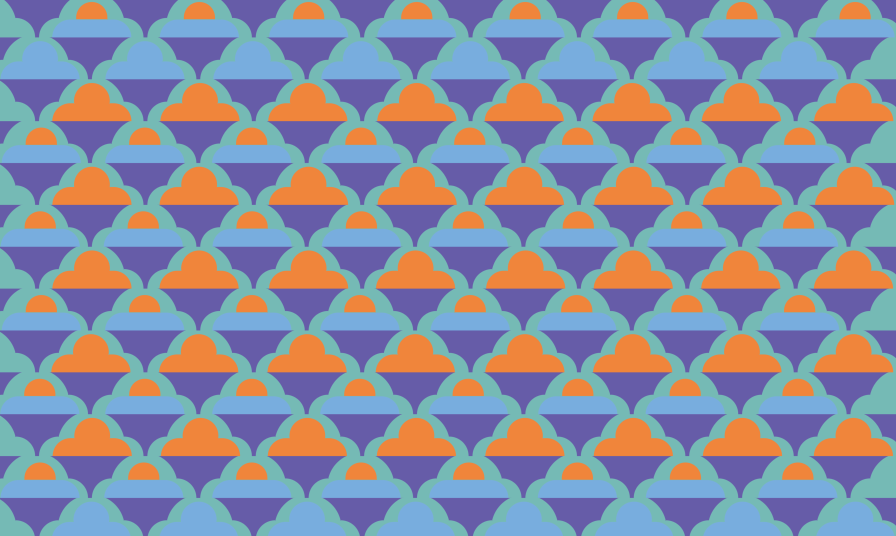
This pattern is drawn by a Shadertoy shader. Its source:

```glsl
const vec3 TEAL = vec3(0.46, 0.73, 0.71);
const vec3 PURPLE = vec3(0.40, 0.36, 0.66);
const vec3 BLUE = vec3(0.47, 0.68, 0.87);
const vec3 ORANGE = vec3(0.94, 0.52, 0.23);
const float ROW_HEIGHT = 0.3863; // in units of the column pitch

float hash(vec2 cell) {
    vec3 v = fract(cell.xyx * vec3(0.1031, 0.1030, 0.0973));
    v += dot(v, v.yzx + 33.33);
    return fract((v.x + v.y) * v.z);
}

float circle(vec2 p, float height, float radius) {
    return length(p - vec2(0.0, height)) - radius;
}

// Horizontal capsule: its upper half is a flat cloud
float capsule(vec2 p, float halfLength, float radius) {
    return length(vec2(max(abs(p.x) - halfLength, 0.0), p.y)) - radius;
}

vec3 paint(vec3 under, vec3 ink, float dist, float pixel) {
    return mix(ink, under, smoothstep(-0.7 * pixel, 0.7 * pixel, dist));
}

// One row of motifs, each standing on the base line of its row
vec3 strip(vec2 p, float row, float pixel) {
    bool odd = mod(row, 2.0) > 0.5;
    float x = p.x - (odd ? 0.33 : 0.842);
    float column = round(x);
    vec2 q = vec2(x - column, p.y - row * ROW_HEIGHT);

    // Scalloped halo
    float halo = min(capsule(q, 0.302, 0.18), circle(q, 0.108, 0.309));
    vec3 color = paint(PURPLE, TEAL, halo, pixel);

    // The outermost halos stay empty
    if (column < 0.0 || column > 7.0) return color;

    // Slight unevenness, with outer motifs nudged to the right
    bool nudged = column > 6.5 || (odd && column < 0.5);
    q.x -= (nudged ? 0.042 : 0.0) + 0.02 * (hash(vec2(column, row) + 5.0) - 0.5);

    float flatCloud = capsule(q, 0.2, 0.165);
    float cloud = min(flatCloud, circle(q, 0.187, 0.165));
    bool blueCloud = row < 0.5 || row == 11.0;
    bool sunrise = !blueCloud && (odd || row > 11.5);

    if (sunrise) {
        float sun = max(circle(q, 0.183, 0.144), 0.168 - q.y);
        color = paint(color, BLUE, flatCloud, pixel);
        return paint(color, ORANGE, sun, pixel);
    }
    return paint(color, blueCloud ? BLUE : ORANGE, cloud, pixel);
}

void mainImage(out vec4 fragColor, in vec2 fragCoord) {
    float pixel = 4.946 / iResolution.y;
    vec2 p = fragCoord * pixel + vec2(0.0, 0.035);

    // Blend the two rows that meet at the nearest base line
    float row = round(p.y / ROW_HEIGHT);
    float above = smoothstep(-0.7 * pixel, 0.7 * pixel, p.y - row * ROW_HEIGHT);
    vec3 color = mix(strip(p, row - 1.0, pixel), strip(p, row, pixel), above);
    fragColor = vec4(color, 1.0);
}
```
